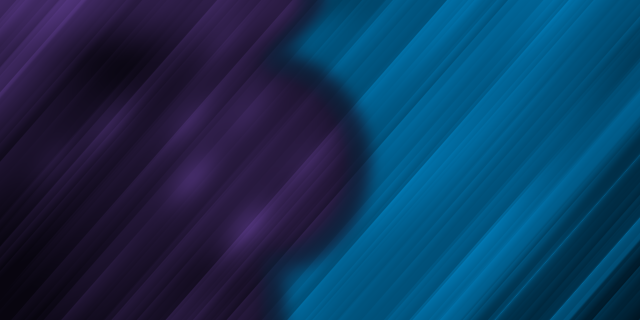
Reproduce this background procedurally as a Shadertoy shader.

```glsl
// Brushed diagonal streaks over two fields: violet at left, blue at right.
// A soft union of a half plane and a disc divides them with a dark seam;
// hashed ramps across the slant make the streaks, broad glows shade the fields.

float hash(vec2 p) {
    return fract(sin(dot(p, vec2(127.1, 311.7))) * 43758.5453);
}

// Smooth random value along one streak
float fadeAlong(float id, float t) {
    float cell = floor(t);
    return mix(hash(vec2(id, cell)), hash(vec2(id, cell + 1.0)),
               smoothstep(0.0, 1.0, t - cell));
}

// Ramps with one crisp side; some carry a thin lit edge
float streaks(vec2 st, float freq, float seed) {
    float x = st.x * freq + seed * 7.3;
    float id = floor(x), f = x - id;
    float strength = hash(vec2(id, seed));
    float fade = fadeAlong(id + seed * 31.0, st.y * 2.2 + strength * 5.0);
    float crisp = smoothstep(0.0, freq * 1.5 / iResolution.y, f);
    float edge = exp(-f / (freq * 0.003)) * step(0.72, strength);
    return ((1.0 - f) * strength + 0.5 * edge) * fade * crisp - 0.13;
}

// Band between two positions with antialiased sides
float band(float x, float a, float b) {
    float w = 1.5 / iResolution.y;
    return smoothstep(a - w, a + w, x) * (1.0 - smoothstep(b - w, b + w, x));
}

// Gaussian spot, size given across and along the slant
float spot(vec2 d, vec2 size) {
    d /= size;
    return exp(-dot(d, d));
}

// x runs across the streaks, y along them
vec2 slant(vec2 p) {
    return vec2(dot(p, vec2(0.75, -0.66)), dot(p, vec2(0.66, 0.75)));
}

float violetLevel(vec2 p, vec2 st, float grain) {
    const vec3 glows[8] = vec3[8](
        vec3(0.60, 0.44, 0.34), vec3(0.77, 0.29, 0.36),
        vec3(0.59, 0.62, 0.20), vec3(0.78, 0.65, 0.15),
        vec3(0.96, 0.50, 0.14), vec3(0.69, 0.87, 0.18),
        vec3(0.16, 0.50, 0.15), vec3(0.34, 0.61, 0.15));
    float level = 0.23 + 0.23 * spot(p - vec2(0.80, 0.52), vec2(0.36, 0.42));
    level += 0.28 * smoothstep(-0.30, -0.50, st.x);
    level += 0.22 * smoothstep(0.80, 1.0, p.y);
    level += 0.14 * band(st.x, -0.52, -0.458);
    for (int i = 0; i < 8; i++)
        level += glows[i].z * spot(st - slant(glows[i].xy), vec2(0.05, 0.10));
    level -= 0.16 * spot(p - vec2(0.39, 0.79), vec2(0.16, 0.12));
    level -= 0.20 * spot(p, vec2(0.28, 0.45));
    level -= 0.10 * spot(p - vec2(0.72, 0.13), vec2(0.18, 0.10));
    return level + 0.32 * grain;
}

float blueLevel(vec2 p, vec2 st, float grain) {
    float level = 0.72 + 0.36 * grain;
    level += 0.13 * spot(st - slant(vec2(1.72, 0.98)), vec2(0.07, 0.24));
    level += 0.08 * spot(st - slant(vec2(1.45, 0.52)), vec2(0.08, 0.35));
    level -= 0.20 * spot(st - slant(vec2(2.0, 0.85)), vec2(0.08, 0.25));
    level -= 0.20 * spot(p - vec2(1.05, 1.02), vec2(0.16, 0.08));
    // Lit bands against the dark lower right corner
    level -= 0.38 * smoothstep(1.075, 1.13, st.x);
    level += 0.08 * band(st.x, 1.02, 1.08);
    level += 0.30 * band(st.x, 1.29, 1.335);
    level -= 0.22 * smoothstep(1.33, 1.42, st.x);
    level += 0.32 * exp(-abs(st.x - 1.16) / 0.003);
    level += 0.35 * exp(-abs(st.x - 1.29) / 0.003);
    return level;
}

void mainImage(out vec4 fragColor, in vec2 fragCoord) {
    vec2 p = fragCoord / iResolution.y;
    vec2 st = slant(p);
    float grain = streaks(st, 7.0, 1.0) + 0.7 * streaks(st, 17.0, 2.0)
                + 0.45 * streaks(st, 38.0, 3.0);

    // Signed distance to the violet field, negative inside
    float plane = p.x - 0.85 - 0.12 * smoothstep(0.80, 1.0, p.y);
    float disc = length(p - vec2(0.80, 0.49)) - 0.315;
    float h = clamp(0.5 + (disc - plane) / 0.12, 0.0, 1.0);
    float side = mix(disc, plane, h) - 0.06 * h * (1.0 - h);

    vec3 violet = mix(vec3(0.03, 0.02, 0.06), vec3(0.34, 0.22, 0.52),
                      clamp(violetLevel(p, st, grain), 0.0, 1.2));
    vec3 blue = mix(vec3(0.0, 0.05, 0.09), vec3(0.0, 0.47, 0.70),
                    clamp(blueLevel(p, st, grain), 0.0, 1.2));
    vec3 color = mix(violet, blue, smoothstep(-0.05, 0.08, side));

    // Dark seam where the fields meet
    float seam = exp(-pow((side - 0.005) / 0.05, 2.0));
    color = mix(color, vec3(0.05, 0.09, 0.17), 0.6 * seam);
    fragColor = vec4(color, 1.0);
}
```
